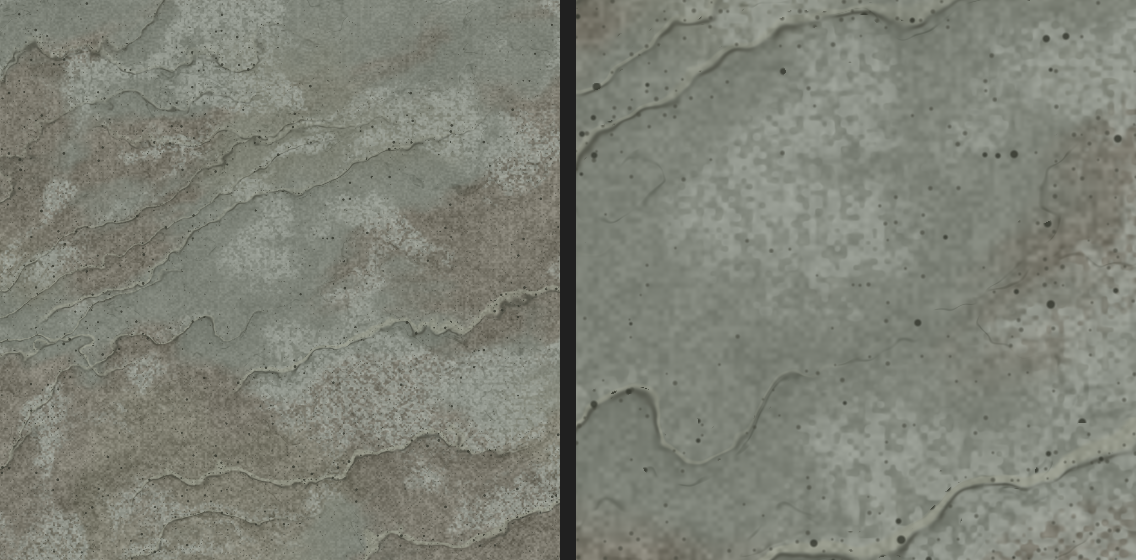
Left, the full canvas; right, a detail of the centre.
A three.js fragment shader for this texture:

```glsl
// Arid badlands seen from above: brown slopes, grey-green silt flats and chalky dust.
// Warped winding lines form the pale washes with dark banks; fbm gives relief and
// patches, and jittered cell dots scatter shrubs that crowd along the washes.
varying vec2 vUv;

float hash(vec2 p) {
  return fract(sin(dot(p, vec2(127.1, 311.7))) * 43758.5453);
}

float noise(vec2 p) {
  vec2 i = floor(p), f = fract(p);
  f = f * f * (3.0 - 2.0 * f);
  return mix(mix(hash(i), hash(i + vec2(1, 0)), f.x),
             mix(hash(i + vec2(0, 1)), hash(i + vec2(1, 1)), f.x), f.y);
}

float fbm(vec2 p) {
  float sum = 0.0, amp = 0.5;
  for (int i = 0; i < 5; i++) {
    sum += amp * noise(p);
    p = mat2(1.6, 1.2, -1.2, 1.6) * p + 7.3;
    amp *= 0.5;
  }
  return sum / 0.97;
}

// One soft dot per cell, present with the given chance
float shrubs(vec2 p, float cells, float chance) {
  vec2 id = floor(p * cells);
  vec2 centre = 0.3 + 0.4 * vec2(hash(id + 3.1), hash(id + 8.7));
  float radius = mix(0.08, 0.25, hash(id + 5.3));
  float d = length(fract(p * cells) - centre) - radius;
  float soft = 0.0009 * cells;
  return (1.0 - smoothstep(-soft, soft, d)) * step(hash(id + 1.9), chance);
}

float relief(vec2 p) {
  return fbm(p * vec2(7.0, 13.0) + 21.0);
}

void main() {
  vec2 p = vUv;

  // Frame along the drainage, which climbs to the right, bent at four scales
  vec2 flow = vec2(dot(p, vec2(0.95, 0.3)), dot(p, vec2(-0.3, 0.95)));
  vec2 bend = 0.24 * (vec2(fbm(p * 3.2 + 4.0), fbm(p * 3.2 + 37.0)) - 0.5);
  bend += 0.036 * (vec2(noise(p * 17.0), noise(p * 17.0 + 51.0)) - 0.5);
  bend += 0.015 * (vec2(noise(p * 46.0), noise(p * 46.0 + 17.0)) - 0.5);
  bend += 0.006 * (vec2(noise(p * 110.0), noise(p * 110.0 + 23.0)) - 0.5);
  vec2 w = flow + bend;

  // Washes: pale bed, dark broken bank, dusty upper side and shaded lower side
  float bed = 0.0, bank = 0.0, dust = 0.0, shade = 0.0, nearWash = 0.0;
  float broken = smoothstep(0.3, 0.65, noise(p * 85.0 + 9.0));
  for (int i = 0; i < 18; i++) {
    float k = float(i);
    float h = hash(vec2(k, 2.7)), g = hash(vec2(k, 6.1));
    float path = -0.3 + 0.07 * k + mix(-0.25, 0.25, h) * (w.x - 0.55)
               + 0.02 * sin(w.x * (9.0 + 8.0 * g) + 6.3 * h);
    float d = w.y - path;
    float start = mix(-0.5, 0.5, g);
    float end = start + mix(0.6, 1.2, h);
    float reach = smoothstep(start, start + 0.12, w.x)
                * (1.0 - smoothstep(end - 0.25, end, w.x));
    float width = mix(0.0008, 0.0065, g * g) * (0.3 + 1.2 * noise(p * 11.0 + k)) * reach;
    float pale = mix(0.95, 0.45, smoothstep(0.35, 0.8, p.y));
    bed = max(bed, pale * reach * (1.0 - smoothstep(width * 0.5, width + 0.002, abs(d))));
    float edge = (d + width + 0.0025) / 0.0022;
    bank = max(bank, reach * exp(-edge * edge) * mix(0.3, 1.0, broken));
    float upper = smoothstep(-0.004, 0.004, d);
    dust = max(dust, reach * upper * exp(-abs(d) / 0.018));
    shade = max(shade, reach * (1.0 - upper) * exp(-abs(d) / 0.018));
    nearWash = max(nearWash, reach * exp(-abs(d) / 0.009));
  }

  // Ground: brown slopes, smooth silt towards the upper left, olive tints
  float siltField = fbm(flow * vec2(3.0, 6.5) + bend * 2.0 + 13.0);
  float silt = smoothstep(0.47, 0.62, siltField + 0.2 * (p.y - 0.6) - 0.1 * (p.x - 0.5));
  vec3 colour = mix(vec3(0.478, 0.466, 0.42), vec3(0.493, 0.512, 0.472), silt);
  float olive = smoothstep(0.5, 0.7, fbm(p * 4.0 + 71.0));
  colour = mix(colour, vec3(0.51, 0.512, 0.448), 0.45 * olive);

  // Hillside light, from the upper left
  float light = relief(w + vec2(-0.005, 0.008)) - relief(w);
  colour += 0.42 * light * (1.0 - 0.6 * silt);
  colour += 0.05 * (fbm(p * 9.0 + 90.0) - 0.5);
  colour -= 0.045 * shade;

  // Chalk dust, streaked and broken into fine grains
  float chalkField = fbm(w * vec2(8.0, 15.0) + 55.0);
  float chalk = smoothstep(0.5, 0.7, chalkField + 0.06 * dust);
  float grain = 0.7 * noise(p * 270.0) + 0.3 * noise(p * 120.0 + 30.0);
  float flecks = smoothstep(0.35, 0.68, grain + 0.2 * (chalk - 0.5));
  colour = mix(colour, vec3(0.61, 0.63, 0.595), chalk * mix(0.12, 0.8, flecks));
  colour = mix(colour, vec3(0.59, 0.605, 0.56), 0.35 * dust * flecks);

  // Faint rills on contours of stretched noise
  float rill = abs(fbm(w * vec2(6.0, 11.0) + 3.0) - 0.5);
  colour -= 0.06 * (1.0 - smoothstep(0.0, 0.014, rill)) * broken;

  // Surface grit, weaker on silt
  float grit = noise(p * 310.0 + 11.0) - 0.5 + 0.5 * (noise(p * 150.0) - 0.5);
  colour += grit * mix(0.125, 0.07, silt);

  colour = mix(colour, vec3(0.6, 0.61, 0.55) + 0.09 * grit, 0.75 * bed);
  colour = mix(colour, vec3(0.29, 0.295, 0.255), 0.65 * bank);

  // Shrubs: fine scrub everywhere, larger bushes along the washes
  float open = 1.0 - 0.75 * silt;
  float scrub = shrubs(p, 190.0, 0.17 * open + 0.28 * nearWash);
  float bushes = shrubs(p + 0.37, 100.0, 0.03 * open + 0.4 * nearWash * broken);
  colour = mix(colour, vec3(0.27, 0.275, 0.235), 0.6 * scrub);
  colour = mix(colour, vec3(0.2, 0.21, 0.175), 0.8 * bushes);

  gl_FragColor = vec4(colour, 1.0);
}
```
